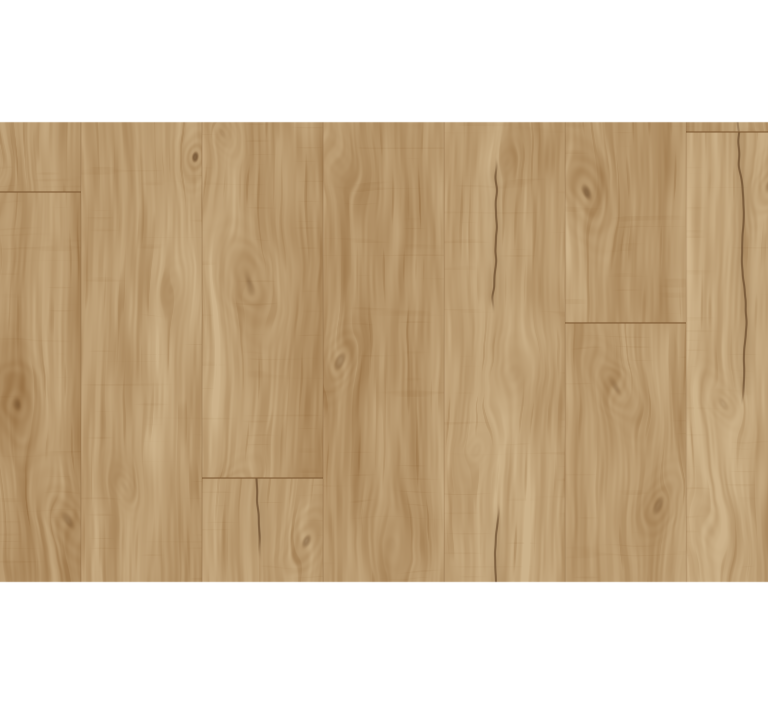
This texture is drawn by a Shadertoy shader. Its source:

```glsl
// Oak floor: a wide band of staggered vertical planks with knots and cracks, on white.

const float ASPECT = 1.094;           // canvas width in canvas heights
const float PLANK_WIDTH = 0.1725;     // in canvas heights
const float FIRST_SEAM = 0.1154;
const vec2 BAND = vec2(0.171, 0.826); // bottom and top of the floor
const vec3 DARK_OAK = vec3(0.64, 0.50, 0.33);
const vec3 PALE_OAK = vec3(0.775, 0.665, 0.505);
const vec3 KNOT_BROWN = vec3(0.36, 0.24, 0.13);
const vec3 SEAM_BROWN = vec3(0.50, 0.36, 0.21);

float hash(vec2 p) {
    vec3 q = fract(p.xyx * vec3(0.1031, 0.1030, 0.0973));
    q += dot(q, q.yzx + 33.33);
    return fract((q.x + q.y) * q.z);
}

float noise(vec2 p) {
    vec2 i = floor(p), f = fract(p);
    f = f * f * (3.0 - 2.0 * f);
    return mix(mix(hash(i), hash(i + vec2(1, 0)), f.x),
               mix(hash(i + vec2(0, 1)), hash(i + vec2(1, 1)), f.x), f.y);
}

float fbm(vec2 p) {
    float sum = 0.0, amp = 0.533;
    for (int i = 0; i < 4; i++) {
        sum += amp * noise(p);
        p = p * 2.03 + 17.1;
        amp *= 0.5;
    }
    return sum;
}

// Height of the end joint in each column; zero lies below the floor.
float jointHeight(int column) {
    float heights[7] = float[7](0.7265, 0.0, 0.319, 0.0, 0.0, 0.540, 0.812);
    return heights[clamp(column, 0, 6)];
}

// Soft line of the given half width.
float line(float d, float halfWidth, float px) {
    return 1.0 - smoothstep(halfWidth - px * 0.5, halfWidth + px, abs(d));
}

// Lightness of the fibres, 0 dark to 1 pale.
float grain(vec2 q, float seed) {
    vec2 s = vec2(seed * 7.31, seed * 3.17);
    float x = q.x + 0.035 * (fbm(q * vec2(5.0, 2.8) + s) - 0.5);
    float broad = fbm(vec2(x * 22.0, q.y * 1.7) + s) - 0.5;
    float fibres = noise(vec2(x * 105.0, q.y * 5.0) + s) - 0.5;
    float fine = noise(vec2(x * 250.0, q.y * 16.0) + s) - 0.5;
    float figure = sin(28.0 * noise(vec2(x * 12.0, q.y * 1.9) + s.yx));
    float pores = smoothstep(0.72, 0.95, noise(vec2(x * 180.0, q.y * 11.0) + s.yx));
    float sawMarks = smoothstep(0.8, 1.0, noise(vec2(q.x * 14.0, q.y * 210.0) + s));
    return 0.66 + 1.1 * broad + 0.4 * fibres + 0.4 * fine + 0.09 * figure
         - 0.28 * pores - 0.12 * sawMarks + 0.2 * (hash(s) - 0.5);
}

// Adds one knot: x and y bend the grain, z is the halo, w the dark core.
vec4 knot(vec2 q, vec2 centre, float size, float tilt) {
    vec2 d = q - centre;
    d.x += tilt * d.y;
    d *= vec2(1.0, 0.55) / size;
    float r = length(d) + 0.25 * (noise(q * 45.0) - 0.5);
    float halo = exp(-r * r * 0.7);
    float rings = 0.65 + 0.35 * sin(r * 14.0);
    float core = 1.0 - smoothstep(0.06, 0.28, r);
    return vec4(-d * halo * size * vec2(0.7, 0.3), halo * rings, core);
}

// Colour of one plank; q is measured from its left seam.
vec3 plankColor(vec2 q, float column, float seed, float px) {
    vec4 knots = vec4(0.0);
    for (int k = 0; k < 3; k++) {
        vec2 s = vec2(seed + 3.7, float(k) * 5.3 + 1.9);
        vec2 centre = vec2(PLANK_WIDTH * mix(0.08, 0.95, hash(s)),
                           mix(BAND.x, BAND.y, (float(k) + hash(s + 9.1)) / 3.0));
        float size = mix(0.016, 0.036, hash(s + 4.7));
        float strength = mix(0.15, 0.95, pow(hash(s + 6.3), 1.5));
        vec4 one = knot(q, centre, size, 1.2 * (hash(s + 2.2) - 0.5));
        knots += one * vec4(1.0, 1.0, strength, strength * strength);
    }
    float tone = grain(q + knots.xy, seed) - 0.5 * knots.z;
    vec3 color = mix(DARK_OAK, PALE_OAK, clamp(tone, -0.5, 1.2));
    color = mix(color, KNOT_BROWN, 0.65 * min(knots.w, 1.0));

    // Long broken cracks along the middle of every second plank
    float crackX = PLANK_WIDTH * (0.36 + 0.2 * fbm(vec2(q.y * 7.0, seed)));
    float present = smoothstep(0.48, 0.62, noise(vec2(q.y * 6.0, seed * 2.3)));
    present *= 1.0 - mod(column, 2.0);
    float crack = line(q.x - crackX, 0.0011, px) * present;
    float stain = exp(-abs(q.x - crackX) * 130.0) * present;
    color = mix(color, DARK_OAK * 0.9, 0.35 * stain);
    return mix(color, KNOT_BROWN, 0.6 * crack);
}

void mainImage(out vec4 fragColor, in vec2 fragCoord) {
    vec2 p = fragCoord / iResolution.xy * vec2(ASPECT, 1.0);
    float px = 1.0 / iResolution.y;

    // Column, distance across it, and which side of its joint
    float across = (p.x - FIRST_SEAM) / PLANK_WIDTH + 1.0;
    float column = floor(across);
    vec2 q = vec2(fract(across) * PLANK_WIDTH, p.y);
    float joint = jointHeight(int(column));
    float seed = column + 17.0 * step(joint, p.y);
    vec3 color = plankColor(q, column, seed, px);

    // Faint side seams, a pale bevel and crisper end joints
    float seam = line(min(q.x, PLANK_WIDTH - q.x), 0.0006, px);
    color = mix(color, SEAM_BROWN, 0.28 * seam);
    color += 0.035 * exp(-q.x * 140.0) * noise(vec2(column * 5.0, p.y * 6.0));
    color = mix(color, SEAM_BROWN, 0.7 * line(p.y - joint, 0.0008, px));

    float floorMask = smoothstep(-px, px, p.y - BAND.x) * smoothstep(-px, px, BAND.y - p.y);
    fragColor = vec4(mix(vec3(1.0), color, floorMask), 1.0);
}
```
